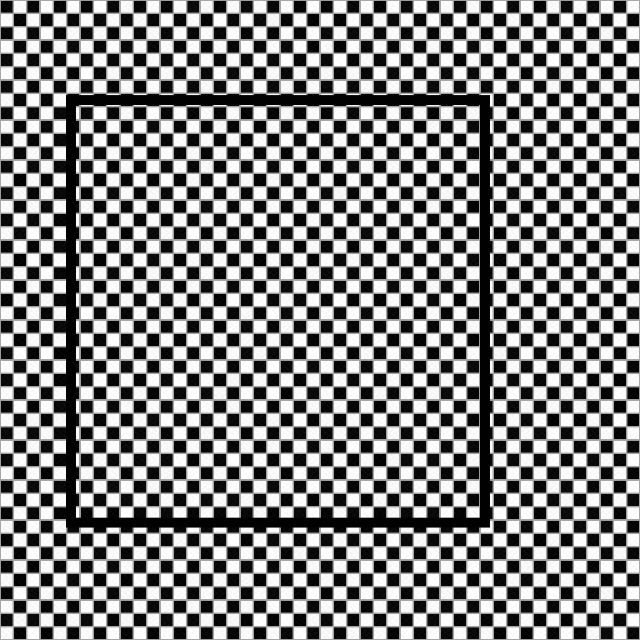
Give the GLSL for this pattern, as a Shadertoy shader.

```glsl
// Fine black and white checkerboard with soft grey seams and a black square frame.

const float CELLS = 48.0;              // checks across and down
const float SEAM_HALF = 0.03;          // half width of the grey seam, in cells
const float SEAM_BLUR = 0.06;          // fade from seam to check, in cells
const float BLACK = 0.025;
const float SEAM = 0.64;
const float WHITE = 0.985;
const float CHECK_VARIATION = 0.025;   // tone change from check to check
const float MOTTLE = 0.018;            // faint mottling inside the checks
const vec2 FRAME_CENTER = vec2(0.4343, 0.5135);
const vec2 FRAME_HALF = vec2(0.3312, 0.3378);
const float FRAME_WIDTH = 0.0155;
const float FRAME_TONE = 0.005;

float hash(vec2 p) {
    p = fract(p * vec2(0.1031, 0.1137));
    p += dot(p, p.yx + 33.33);
    return fract((p.x + p.y) * p.x * 91.7);
}

float boxDistance(vec2 p, vec2 halfSize) {
    vec2 d = abs(p) - halfSize;
    return length(max(d, 0.0)) + min(max(d.x, d.y), 0.0);
}

// Layered sines, shifted per check, in the range -1 to 1
float mottle(vec2 p, float seed) {
    float phase = 6.2832 * seed;
    float a = sin(p.x * 13.0 + 2.0 * sin(p.y * 9.0 + phase));
    float b = sin(p.y * 17.0 + 2.0 * sin(p.x * 11.0 - phase));
    return 0.5 * (a + b);
}

float checkTone(vec2 p, float pixel) {
    vec2 cell = floor(p);
    vec2 local = abs(fract(p) - 0.5);
    float inset = 0.5 - max(local.x, local.y);
    float dark = mod(cell.x + cell.y, 2.0);
    float seed = hash(cell + 7.0);

    // Check body with slight wear
    float wear = CHECK_VARIATION * (seed - 0.5) + MOTTLE * mottle(p, seed);
    float body = clamp(mix(WHITE, BLACK, dark) + wear, 0.0, 1.0);

    // Grey seam along every edge
    float fade = max(SEAM_BLUR, 0.75 * pixel);
    return mix(SEAM, body, smoothstep(SEAM_HALF, SEAM_HALF + fade, inset));
}

void mainImage(out vec4 fragColor, in vec2 fragCoord) {
    vec2 uv = fragCoord / iResolution.y;
    float pixel = 1.0 / iResolution.y;

    float tone = checkTone(uv * CELLS, pixel * CELLS);

    // Frame outline, measured inward from its outer edge
    float outer = boxDistance(uv - FRAME_CENTER, FRAME_HALF);
    float border = abs(outer + 0.5 * FRAME_WIDTH) - 0.5 * FRAME_WIDTH;
    tone = mix(tone, FRAME_TONE, 1.0 - smoothstep(-0.5 * pixel, 0.5 * pixel, border));

    fragColor = vec4(vec3(tone), 1.0);
}
```
